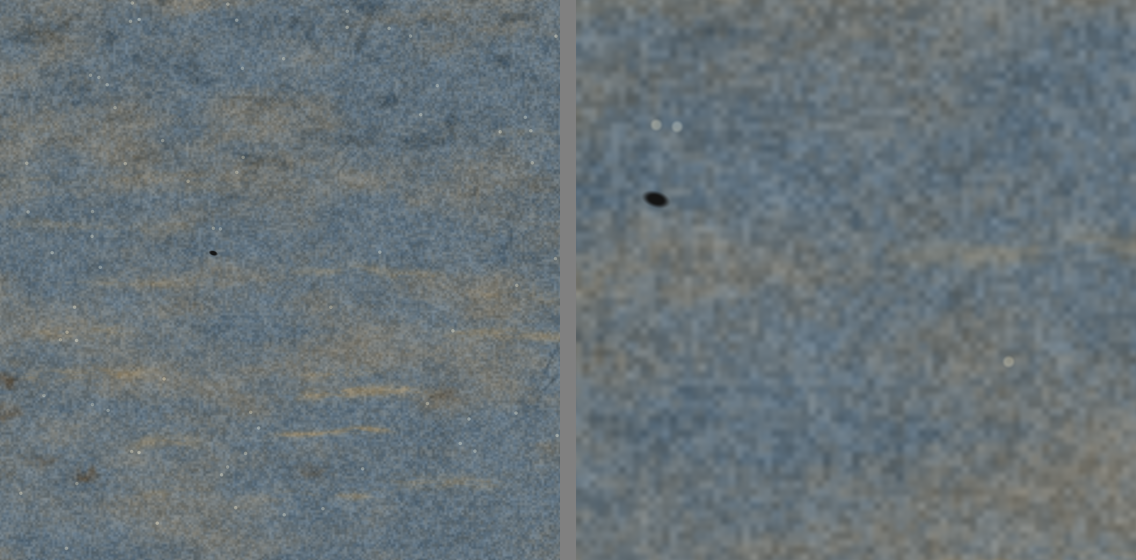
Left: the whole. Right: its middle third, enlarged.
Write a Shadertoy shader that draws this texture.

```glsl
// Weathered blue-grey painted surface with fine grain and worn ochre streaks.

float hash(vec2 p) {
    vec3 q = fract(p.xyx * vec3(0.1031, 0.1030, 0.0973));
    q += dot(q, q.yzx + 33.33);
    return fract((q.x + q.y) * q.z);
}

float noise(vec2 p) {
    vec2 i = floor(p), f = fract(p);
    f = f * f * (3.0 - 2.0 * f);
    return mix(mix(hash(i), hash(i + vec2(1, 0)), f.x),
               mix(hash(i + vec2(0, 1)), hash(i + vec2(1, 1)), f.x), f.y);
}

float fbm(vec2 p) {
    float sum = 0.0, amp = 0.5;
    for (int i = 0; i < 4; i++) {
        sum += amp * noise(p);
        p = mat2(1.6, 1.2, -1.2, 1.6) * p + 17.3;
        amp *= 0.5;
    }
    return sum / 0.9375;
}

// Long thin worn marks, stronger towards the bottom
float streaks(vec2 uv) {
    float wear = 0.0;
    for (int i = 0; i < 20; i++) {
        float k = float(i);
        vec2 center = vec2(hash(vec2(k, 3.0)), 0.13 + 0.09 * floor(k / 2.5));
        center.y += 0.05 * (hash(vec2(k, 7.0)) - 0.5);
        vec2 d = uv - center;
        d.y -= d.x * 0.14 * (hash(vec2(k, 11.0)) - 0.45);
        d.y += 0.014 * (noise(vec2(uv.x * 14.0, k * 5.0)) - 0.5);
        float halfLength = mix(0.06, 0.2, hash(vec2(k, 13.0)));
        float thickness = mix(0.005, 0.012, hash(vec2(k, 17.0)));
        float along = 1.0 - smoothstep(0.4, 1.0, abs(d.x) / halfLength);
        float across = exp(-d.y * d.y / (thickness * thickness));
        float strength = mix(0.85, 0.3, smoothstep(0.2, 0.75, center.y));
        wear = max(wear, along * across * strength * mix(0.5, 1.0, hash(vec2(k, 19.0))));
    }
    return wear * smoothstep(0.2, 0.65, fbm(uv * vec2(22.0, 70.0)));
}

// Soft brown stains sitting beside the streaks
float stains(vec2 uv) {
    float stain = 0.0;
    for (int i = 0; i < 6; i++) {
        float k = float(i);
        vec2 center = vec2(hash(vec2(k, 41.0)), 0.14 + 0.27 * hash(vec2(k, 43.0)));
        vec2 d = (uv - center) / vec2(0.024, 0.013);
        d += 1.2 * (vec2(noise(uv * 60.0), noise(uv * 60.0 + 31.0)) - 0.5);
        stain = max(stain, exp(-dot(d, d)) * mix(0.35, 0.8, hash(vec2(k, 47.0))));
    }
    return stain;
}

// Sparse round specks, one candidate per cell
float specks(vec2 uv, float cells, float share, float radius) {
    vec2 p = uv * cells, cell = floor(p);
    vec2 center = 0.3 + 0.4 * vec2(hash(cell + 5.0), hash(cell + 71.0));
    float present = step(1.0 - share, hash(cell + 137.0));
    return present * (1.0 - smoothstep(0.4, 1.0, length(fract(p) - center) / radius));
}

// Faint slanted scratches
float scratches(vec2 uv) {
    float mark = 0.0;
    for (int i = 0; i < 9; i++) {
        float k = float(i);
        vec2 d = uv - vec2(hash(vec2(k, 61.0)), hash(vec2(k, 67.0)));
        d.x -= d.y * mix(0.3, 0.9, hash(vec2(k, 71.0)));
        float along = 1.0 - smoothstep(0.2, 1.0, abs(d.y) / 0.045);
        mark = max(mark, along * exp(-d.x * d.x / 0.000012));
    }
    return mark * noise(uv * 60.0);
}

void mainImage(out vec4 fragColor, in vec2 fragCoord) {
    vec2 uv = fragCoord / iResolution.y;

    // Blue paint, thinning to grey in wide horizontal bands
    float band = fbm(uv * vec2(2.5, 9.0) + 4.0);
    float patches = fbm(uv * vec2(9.0, 22.0) + 40.0);
    float thin = smoothstep(0.38, 0.75, 0.55 * band + 0.45 * patches);
    vec3 color = mix(vec3(0.380, 0.442, 0.486), vec3(0.470, 0.474, 0.452), thin);

    // Mottling, with bruised dark spots in the upper part
    color += 0.07 * (fbm(uv * 18.0 + 9.0) - 0.5);
    float bruise = smoothstep(0.56, 0.8, fbm(uv * vec2(20.0, 28.0) + 80.0));
    color -= 0.08 * bruise * smoothstep(0.3, 0.95, uv.y);

    // Worn ochre, stains and scratches
    color = mix(color, vec3(0.63, 0.555, 0.42), 0.85 * streaks(uv));
    color = mix(color, vec3(0.34, 0.29, 0.22), stains(uv));
    color -= 0.07 * scratches(uv);

    // Fine grain in brightness and a little in hue
    float grain = 0.6 * noise(uv * 230.0) + 0.4 * noise(uv * 120.0 + 50.0) - 0.5;
    float tint = noise(uv * 150.0 + 200.0) - 0.5;
    color += 0.17 * grain + 0.035 * tint * vec3(1.0, 0.1, -1.0);

    // Pale flecks and one small dark chip
    color += vec3(0.20, 0.18, 0.14) * specks(uv, 70.0, 0.012, 0.3);
    vec2 chip = (uv - vec2(0.381, 0.548)) * mat2(0.96, -0.28, 0.28, 0.96);
    color = mix(color, vec3(0.08), 1.0 - smoothstep(0.5, 1.2, length(chip / vec2(0.008, 0.0045))));

    fragColor = vec4(clamp(color, 0.0, 1.0), 1.0);
}
```
